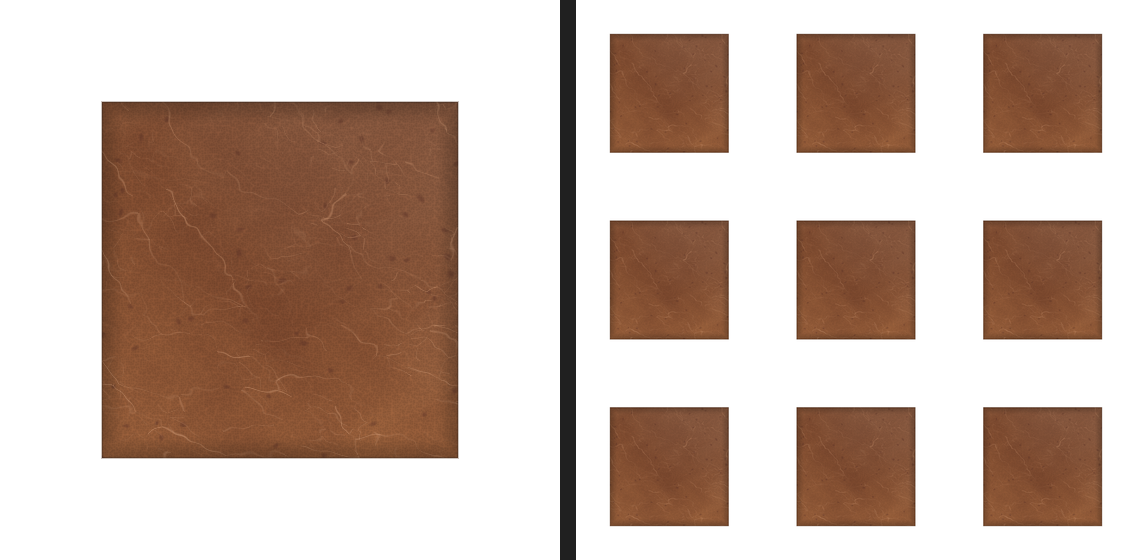
Left, the tile; right, the same tile 3 across and 3 down.
Write a WebGL 1 fragment shader that draws this texture.

```glsl
precision highp float;
uniform vec2 u_resolution;

float hash(vec2 p) {
  vec3 q = fract(p.xyx * vec3(0.1031, 0.1030, 0.0973));
  q += dot(q, q.yzx + 33.33);
  return fract((q.x + q.y) * q.z);
}

// Cellular noise: x border distance, y centre distance, z border id, w cell id
vec4 cells(vec2 p, vec2 scale) {
  p *= scale;
  vec2 base = floor(p), nearest = vec2(9.0), second = vec2(9.0);
  vec2 nearestId = base, secondId = base;
  for (int j = -1; j <= 1; j++) {
    for (int i = -1; i <= 1; i++) {
      vec2 id = base + vec2(float(i), float(j));
      vec2 r = id + 0.1 + 0.8 * vec2(hash(id), hash(id + 57.3)) - p;
      if (dot(r, r) < dot(nearest, nearest)) {
        second = nearest;
        secondId = nearestId;
        nearest = r;
        nearestId = id;
      } else if (dot(r, r) < dot(second, second)) {
        second = r;
        secondId = id;
      }
    }
  }
  vec2 normal = normalize(second - nearest);
  float border = dot(0.5 * (nearest + second), normal) / length(normal * scale);
  return vec4(border, length(nearest), hash(nearestId + secondId + 11.7), hash(nearestId + 5.1));
}

// Broad cloudy variation from layered sines
float clouds(vec2 p) {
  float s = sin(p.x * 7.0 + 2.0 * sin(p.y * 5.0 + 1.0));
  s += 0.7 * sin(p.y * 13.0 + 2.0 * sin(p.x * 9.0 + 2.0));
  s += 0.5 * sin(p.x * 27.0 - p.y * 14.0 + 2.0 * sin(p.y * 23.0));
  return s / 2.2;
}

vec2 wobble(vec2 p) {
  vec2 slow = vec2(sin(p.y * 23.0 + 2.0 * sin(p.x * 17.0)), sin(p.x * 19.0 + 2.0 * sin(p.y * 29.0)));
  vec2 fast = vec2(sin(p.y * 97.0 + 2.0 * sin(p.x * 61.0)), sin(p.x * 83.0 + 2.0 * sin(p.y * 71.0)));
  return 0.012 * slow + 0.004 * fast;
}

// Thin broken creases running along a direction
float creases(vec2 p, vec2 along, vec2 scale, float width) {
  vec2 turned = vec2(dot(p, along), dot(p, vec2(-along.y, along.x)));
  vec4 c = cells(turned + 3.0, scale);
  return (1.0 - smoothstep(0.0, width, c.x)) * smoothstep(0.3, 0.95, c.z);
}

vec3 leather(vec2 p) {
  // Tone: dark worn middle, warm base, dull upper right
  float cloud = clouds(p);
  vec2 middle = (p - vec2(0.47, 0.6)) * vec2(1.9, 2.1);
  float tone = 0.82 - 0.62 * exp(-dot(middle, middle)) - 0.2 * smoothstep(0.5, 1.0, p.y);
  tone += 0.13 * cloud + 0.08 * clouds(p.yx * 2.3 + 4.0);
  vec3 color = mix(vec3(0.44, 0.25, 0.16), vec3(0.61, 0.385, 0.235), clamp(tone, 0.0, 1.0));
  float haze = smoothstep(0.45, 1.05, 0.65 * p.y + 0.5 * p.x + 0.08 * cloud);
  color = mix(color, vec3(0.53, 0.36, 0.27), 0.65 * haze);

  // Fine grain and mottling
  float grain = 0.16 * (cells(p, vec2(150.0)).y - 0.42);
  grain += 0.07 * (cells(p + 0.4 * wobble(p), vec2(48.0, 65.0)).y - 0.42);
  color *= 1.0 + grain;

  // Small dark pores and stains
  vec4 pore = cells(p + wobble(p) * 0.6, vec2(24.0));
  float stain = step(0.88, pore.w) * (1.0 - smoothstep(0.05, 0.3, pore.y));
  color = mix(color, vec3(0.34, 0.18, 0.14), 0.4 * stain);

  // Creases: steep above, shallow below, fine mesh throughout
  vec2 q = p + wobble(p);
  float patches = smoothstep(-0.5, 0.6, clouds(p * 1.7 + 2.0));
  float upper = smoothstep(0.25, 0.6, p.y + 0.1 * cloud);
  float crack = 0.55 * upper * creases(q, vec2(0.55, -0.835), vec2(4.0, 9.0), 0.0045);
  crack += 0.5 * (1.0 - 0.8 * upper) * creases(q, vec2(0.96, -0.28), vec2(6.0, 15.0), 0.004);
  float mesh = creases(q, vec2(0.9, -0.436), vec2(19.0, 33.0), 0.0035);
  crack += mesh * patches * (0.2 + 0.22 * smoothstep(0.5, 0.9, p.x));
  crack *= 0.45 + 0.55 * patches;
  color = mix(color, vec3(0.77, 0.56, 0.42), min(crack, 0.65));

  // Shaded rim
  vec2 inset = min(p, 1.0 - p);
  float rim = min(inset.x, inset.y);
  color *= mix(0.8, 1.0, smoothstep(0.0, 0.07, rim));
  return color * mix(0.75, 1.0, smoothstep(0.001, 0.006, rim));
}

void main() {
  vec2 uv = gl_FragCoord.xy / u_resolution;
  vec2 p = (uv - 0.1815) / 0.637;
  vec2 outside = abs(uv - 0.5) - 0.3185;
  float pixel = 1.0 / min(u_resolution.x, u_resolution.y);
  float panel = 1.0 - smoothstep(-0.5 * pixel, 0.5 * pixel, max(outside.x, outside.y));
  gl_FragColor = vec4(mix(vec3(1.0), leather(p), panel), 1.0);
}
```
